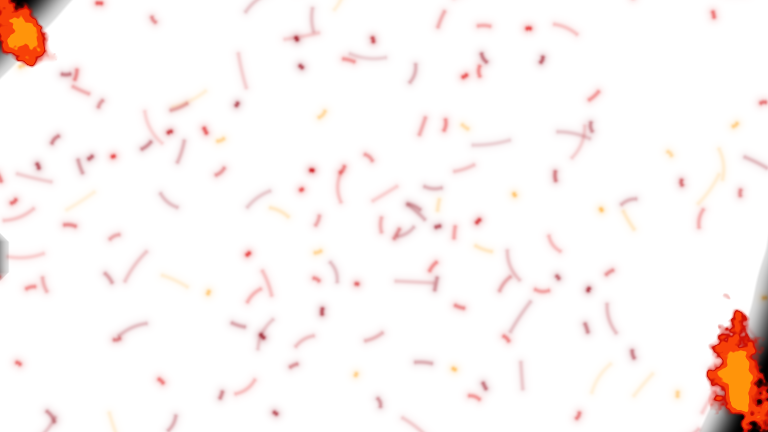
Reproduce this background procedurally as a Shadertoy shader.

```glsl
#define CELL 0.1            // grid pitch of the streaks
#define DENSITY 0.74        // chance of a streak at the centre
#define MAX_LENGTH 0.085
#define CORE_WIDTH 0.0056
#define HALO_WIDTH 0.0140
#define FLAME_SCALE 30.0
#define RED vec3(0.88, 0.10, 0.10)
#define DARK_RED vec3(0.58, 0.02, 0.08)
#define AMBER vec3(1.00, 0.66, 0.16)
#define FLAME_RED vec3(0.80, 0.06, 0.02)
#define FLAME_MID vec3(0.97, 0.25, 0.03)
#define FLAME_CORE vec3(1.00, 0.58, 0.04)

vec4 hash4(vec3 p) {
    vec4 q = fract(p.xyzx * vec4(0.1031, 0.1030, 0.0973, 0.1099));
    q += dot(q, q.wzxy + 33.33);
    return fract((q.xxyz + q.yzzw) * q.zywx);
}

float valueNoise(vec2 p) {
    vec2 i = floor(p), f = fract(p);
    f = f * f * (3.0 - 2.0 * f);
    float a = hash4(vec3(i, 7.0)).x;
    float b = hash4(vec3(i + vec2(1, 0), 7.0)).x;
    float c = hash4(vec3(i + vec2(0, 1), 7.0)).x;
    float d = hash4(vec3(i + vec2(1, 1), 7.0)).x;
    return mix(mix(a, b, f.x), mix(c, d, f.x), f.y);
}

float fbm(vec2 p) {
    float sum = 0.0, amp = 0.57;
    for (int i = 0; i < 3; i++) {
        sum += amp * valueNoise(p);
        p = mat2(1.6, 1.2, -1.2, 1.6) * p + 11.3;
        amp *= 0.5;
    }
    return sum;
}

vec2 rotate(vec2 p, float angle) {
    float c = cos(angle), s = sin(angle);
    return vec2(c * p.x + s * p.y, c * p.y - s * p.x);
}

// Distance to a slightly bent line centred on the origin
float bentLine(vec2 q, float halfLength, float bend) {
    float x = clamp(q.x, -halfLength, halfLength);
    return length(q - vec2(x, bend * (x * x / halfLength - 0.4 * halfLength)));
}

// Transmitted colour of all soft streaks near p
vec3 streaks(vec2 p, float aspect) {
    vec3 tint = vec3(1);
    vec2 home = floor(p / CELL);
    for (int k = 0; k < 18; k++) {
        vec2 cell = home + vec2(k % 3, (k / 3) % 3) - 1.0;
        float layer = float(k / 9);
        vec4 place = hash4(vec3(cell + 50.0, layer + 1.0));
        vec4 look = hash4(vec3(cell + 50.0, layer + 21.0));
        vec2 centre = (cell + place.xy) * CELL;
        float spread = length(centre / vec2(aspect, 1.0) - 0.5);
        if (place.z > DENSITY - 0.85 * spread) continue;

        float len = 0.002 + MAX_LENGTH * pow(look.x, 1.6);
        float bend = 0.45 * (look.y - 0.5);
        float d = bentLine(rotate(p - centre, place.w * 6.2832), 0.5 * len, bend);
        float strength = 0.016 / (len + 0.016) * mix(0.7, 1.1, look.w) + 0.06;
        float core = exp(-d * d / (CORE_WIDTH * CORE_WIDTH));
        float halo = exp(-d * d / (HALO_WIDTH * HALO_WIDTH));
        vec3 ink = mix(DARK_RED, RED, smoothstep(0.2, 0.7, look.z));
        float amber = step(0.83, look.z);
        ink = mix(ink, AMBER, amber);
        float cover = strength * (0.70 * core + 0.22 * halo) * (1.0 - 0.2 * amber);
        tint *= mix(vec3(1), ink, min(cover, 1.0));
    }
    return tint;
}

// Darkness growing with depth d behind a border
float shade(float d) {
    return 0.12 * smoothstep(0.0, 0.008, d) + 0.88 * smoothstep(0.0, 0.09, d);
}

// Ragged elliptical flame laid over the colour
vec3 addFlame(vec3 col, vec2 p, vec2 centre, vec2 radii, float lean, float coreLevel) {
    vec2 q = rotate(p - centre, -lean);
    q.y *= q.y > 0.0 ? 0.85 : 1.1;
    float body = 1.0 - length(q / radii);
    float heat = body + 1.5 * (fbm(p * FLAME_SCALE) - 0.5);
    float glow = body + 1.1 * (valueNoise(p * FLAME_SCALE) - 0.5);
    col *= mix(vec3(1), vec3(0.95, 0.45, 0.40), 0.6 * smoothstep(-0.25, 0.1, glow));
    col = mix(col, FLAME_RED, 0.4 * smoothstep(-0.22, 0.0, heat));
    col = mix(col, FLAME_RED, smoothstep(-0.05, 0.05, heat));
    col = mix(col, FLAME_MID, smoothstep(0.05, 0.18, heat));
    return mix(col, FLAME_CORE, smoothstep(coreLevel - 0.06, coreLevel + 0.06, heat));
}

void mainImage(out vec4 fragColor, in vec2 fragCoord) {
    vec2 p = fragCoord / iResolution.y;
    float aspect = iResolution.x / iResolution.y;
    vec2 r = vec2(p.x - aspect, p.y);
    vec3 col = streaks(p, aspect);

    // Dark corners and the grey notch on the left
    float wobble = 0.008 * (valueNoise(p * 14.0) - 0.5);
    float topLeft = dot(p - vec2(0.0, 0.81), vec2(-0.737, 0.675)) + wobble;
    float bulge = 0.02 * max(0.0, 1.0 - pow(r.y / 0.24 - 1.0, 2.0));
    float lowRight = dot(r + vec2(0.165, 0.0), vec2(0.946, -0.325)) - bulge + wobble;
    float notch = 0.023 - p.x - max(0.0, abs(p.y - 0.405) - 0.035);
    col *= (1.0 - shade(topLeft)) * (1.0 - shade(lowRight)) * (1.0 - shade(1.5 * notch));

    // Flames in the two corners
    col = addFlame(col, p, vec2(0.054, 0.925), vec2(0.042, 0.082), 0.0 - 0.42, 0.50);
    col = addFlame(col, r, vec2(-0.063, 0.108), vec2(0.052, 0.118), 0.0 - 0.20, 0.40);
    fragColor = vec4(col, 1.0);
}
```
